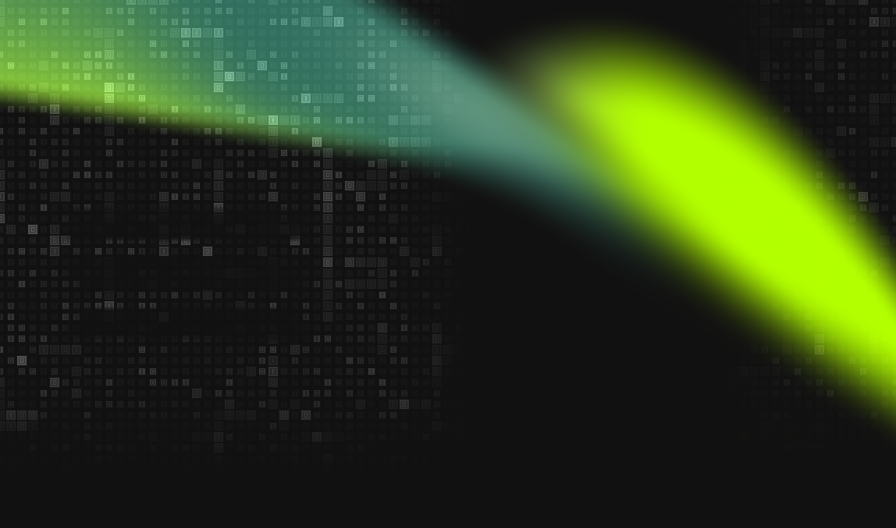
Write a WebGL 2 fragment shader that draws this background.

```glsl
#version 300 es
precision highp float;

uniform vec2 u_resolution;
out vec4 fragColor;

const vec3 NIGHT = vec3(0.068, 0.068, 0.067);
const vec3 TEAL = vec3(0.19, 0.43, 0.37);
const vec3 MIST = vec3(0.42, 0.62, 0.53);
const vec3 LEAF = vec3(0.55, 0.80, 0.20);
const vec3 OLIVE = vec3(0.50, 0.62, 0.34);
const vec3 LIME = vec3(0.70, 1.0, 0.0);
const float COLUMNS = 82.0;

float hash(vec2 p) {
    return fract(sin(dot(p, vec2(127.1, 311.7))) * 43758.5453);
}

float softEdge(float d, float softness) {
    return smoothstep(-softness, softness, d);
}

float boxDistance(vec2 p, vec2 halfSize) {
    vec2 d = abs(p) - halfSize;
    return length(max(d, 0.0)) + min(max(d.x, d.y), 0.0);
}

// Ribbon outlines: height from the top as a function of x
float lowerEdge(float x) {
    float bend = x - 0.59;
    return 0.176 + 0.25 * x + 0.39 * (sqrt(bend * bend + 0.0036) + bend);
}

float lensTop(float x) {
    return 0.115 + 3.6 * (x - 0.66) * (x - 0.66);
}

float lowerMask(vec2 p) {
    float softness = mix(0.035, 0.11, smoothstep(0.4, 0.75, p.x));
    return softEdge(lowerEdge(p.x) - p.y, softness);
}

// Teal band with a leafy rim on the left and a pale diagonal fold
vec3 bandColor(vec2 p) {
    float depth = max(lowerEdge(p.x) - p.y, 0.0);
    float reach = mix(0.20, 0.045, smoothstep(0.0, 0.32, p.x));
    float rim = exp(-depth / reach) * (1.0 - smoothstep(0.08, 0.55, p.x));
    float across = (p.y - 0.15 - 0.85 * (p.x - 0.456)) / 0.085;
    float along = (p.x - 0.53) / 0.12;
    float fold = exp(-across * across - along * along);
    return mix(mix(TEAL, LEAF, rim), MIST, 0.75 * fold);
}

float bandMask(vec2 p) {
    float top = softEdge(p.y - 1.12 * (p.x - 0.417), 0.05);
    return top * lowerMask(p) * (1.0 - smoothstep(0.6, 0.8, p.x));
}

// Bright lens on the right
float lensMask(vec2 p) {
    float start = smoothstep(0.52, 0.69, p.x - 0.6 * (p.y - 0.22));
    float top = softEdge(p.y - lensTop(p.x), 0.10);
    return start * top * lowerMask(p);
}

// Where the tile grid shows
float gridVisibility(vec2 p) {
    float left = (1.0 - smoothstep(0.42, 0.53, p.x)) * (1.0 - smoothstep(0.66, 0.91, p.y));
    float right = 0.6 * smoothstep(0.80, 0.94, p.x) * (1.0 - smoothstep(0.68, 0.87, p.y));
    float block = softEdge(-boxDistance(p - vec2(0.21, 0.52), vec2(0.13, 0.125)), 0.025);
    float rows = smoothstep(-0.75, -0.2, cos((p.y - 0.423) * 6.2832 / 0.096));
    return left * (1.0 - 0.85 * block * rows) + right;
}

// Tiles with small inner marks; some grow into outlined cells and streaks
float tileGrid(vec2 g, float pixel) {
    vec2 cell = floor(g + 0.5);
    vec2 q = g - cell;
    float tone = hash(cell);
    float kind = hash(cell + 19.3);
    float everyFifth = 1.0 - step(0.5, mod(cell.x, 5.0));
    float run = step(0.80, hash(vec2(cell.x, floor(cell.y / 3.0)) + 7.1));
    float tallRun = step(abs(cell.x - 30.0), 0.5) * step(abs(cell.y - 21.5), 8.0);
    float streak = max(everyFifth * run, tallRun);
    float sideRun = step(0.95, hash(vec2(floor(cell.x / 4.0), cell.y) + 3.7));
    float large = max(max(streak, sideRun), step(0.95, kind));

    float d = boxDistance(q, vec2(mix(0.29, 0.43, large)));
    float fill = softEdge(-d, pixel * 0.7);
    float rim = fill * softEdge(d + 0.13, pixel * 0.7);
    vec2 markSize = mix(vec2(0.04, 0.17), vec2(0.12, 0.17), step(0.5, kind));
    float mark = softEdge(0.05 - abs(boxDistance(q, markSize)), pixel * 0.6);

    float strength = 0.022 + 0.15 * pow(tone, 4.0) + large * (0.025 + 0.05 * tone);
    float body = fill * mix(1.0, 0.65, large) + 0.4 * large * rim;
    return strength * (body + mark * fill * mix(-0.45, 0.5, large));
}

void main() {
    vec2 p = gl_FragCoord.xy / u_resolution;
    p.y = 1.0 - p.y;

    float lens = lensMask(p);
    vec3 color = mix(NIGHT, bandColor(p), bandMask(p));
    vec3 lensColor = mix(OLIVE, LIME, smoothstep(0.56, 0.73, p.x));
    color = mix(color, lensColor, lens);

    vec2 grid = vec2(p.x, p.y * u_resolution.y / u_resolution.x) * COLUMNS;
    float tiles = tileGrid(grid, COLUMNS / u_resolution.x);
    color += tiles * gridVisibility(p) * (1.0 - 0.9 * lens);

    fragColor = vec4(clamp(color, 0.0, 1.0), 1.0);
}
```
